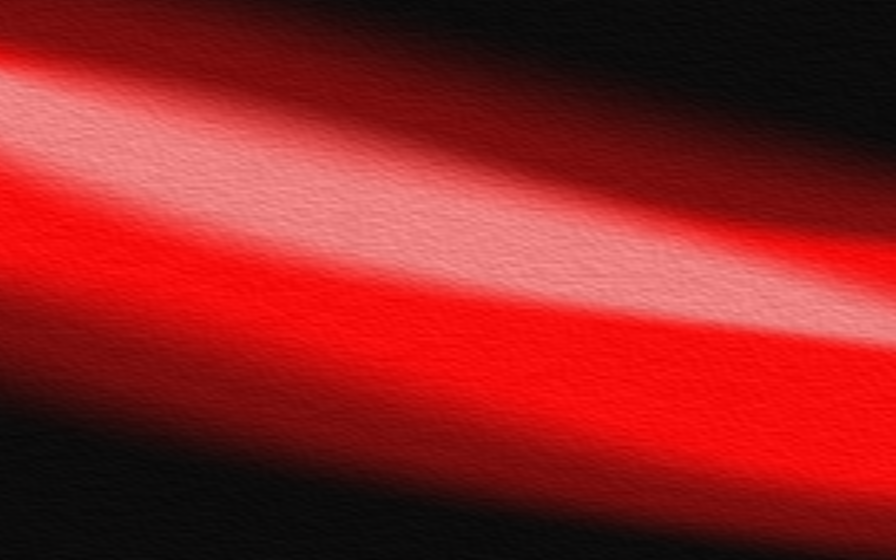
Write a Shadertoy shader that draws this background.

```glsl
// Diagonal red and pink satin bands glowing on black, with a woven canvas grain.

const vec3 BLACK = vec3(0.045, 0.043, 0.043);
const vec3 DARK_RED = vec3(0.48, 0.05, 0.05);
const vec3 RED = vec3(0.965, 0.05, 0.05);
const vec3 PINK = vec3(0.93, 0.50, 0.50);

// Sine-free hash of a lattice point
float hash(vec2 p) {
    vec3 q = fract(vec3(p.xyx) * 0.1031);
    q += dot(q, q.yzx + 33.33);
    return fract((q.x + q.y) * q.z);
}

float valueNoise(vec2 p) {
    vec2 cell = floor(p);
    vec2 f = fract(p);
    f = f * f * (3.0 - 2.0 * f);
    float low = mix(hash(cell), hash(cell + vec2(1.0, 0.0)), f.x);
    float high = mix(hash(cell + vec2(0.0, 1.0)), hash(cell + 1.0), f.x);
    return mix(low, high, f.y);
}

// Cubic through four heights at x = 0, 1/3, 2/3 and 1
float curve(float x, vec4 h) {
    float t = 3.0 * x;
    float a = t - 1.0, b = t - 2.0, c = t - 3.0;
    return dot(h, vec4(-a * b * c / 6.0, t * b * c / 2.0,
                       -t * a * c / 2.0, t * a * b / 6.0));
}

// Soft step downwards from one curve to the next
float between(vec2 p, vec4 startCurve, vec4 endCurve) {
    return smoothstep(curve(p.x, startCurve), curve(p.x, endCurve), p.y);
}

// Relief of short horizontal fibres, lit from above
float canvasRelief(vec2 p) {
    vec2 fibre = p * vec2(85.0, 160.0);
    float relief = valueNoise(fibre) - valueNoise(fibre + vec2(0.25, 0.7));
    float weave = valueNoise(p * vec2(24.0, 190.0) + 37.0) - 0.5;
    return relief + 0.5 * weave;
}

// p.x runs rightwards, p.y runs down from the top; both span 0 to 1
vec3 satin(vec2 p) {
    // Heights of the tone boundaries, from the top edge downwards
    vec4 topBlack = vec4(-0.22, -0.05, 0.09, 0.24);
    vec4 topDark = vec4(0.045, 0.16, 0.31, 0.405);
    vec4 topRed = vec4(0.125, 0.31, 0.41, 0.465);
    vec4 pinkStart = vec4(0.095, 0.165, 0.325, 0.48);
    vec4 pinkFull = vec4(0.15, 0.32, 0.435, 0.59);
    vec4 pinkFade = vec4(0.215, 0.405, 0.525, 0.595);
    vec4 pinkEnd = vec4(0.345, 0.51, 0.58, 0.645);
    vec4 lowRed = vec4(0.44, 0.565, 0.735, 0.85);
    vec4 lowDark = vec4(0.575, 0.74, 0.865, 0.94);
    vec4 lowBlack = vec4(0.765, 0.88, 0.965, 1.04);

    vec3 color = mix(BLACK, DARK_RED, between(p, topBlack, topDark));
    color = mix(color, RED, between(p, topDark, topRed));
    color = mix(color, DARK_RED, between(p, lowRed, lowDark));
    color = mix(color, BLACK, between(p, lowDark, lowBlack));

    float pinkAmount = between(p, pinkStart, pinkFull)
                     * (1.0 - between(p, pinkFade, pinkEnd));
    return mix(color, PINK, pinkAmount);
}

void mainImage(out vec4 fragColor, in vec2 fragCoord) {
    vec2 uv = fragCoord / iResolution.xy;
    vec3 color = satin(vec2(uv.x, 1.0 - uv.y));

    // Grain is stronger on brighter cloth
    float grain = canvasRelief(fragCoord / iResolution.y);
    float brightness = dot(color, vec3(0.3, 0.5, 0.2));
    color += grain * (0.018 + 0.10 * brightness);

    fragColor = vec4(clamp(color, 0.0, 1.0), 1.0);
}
```
